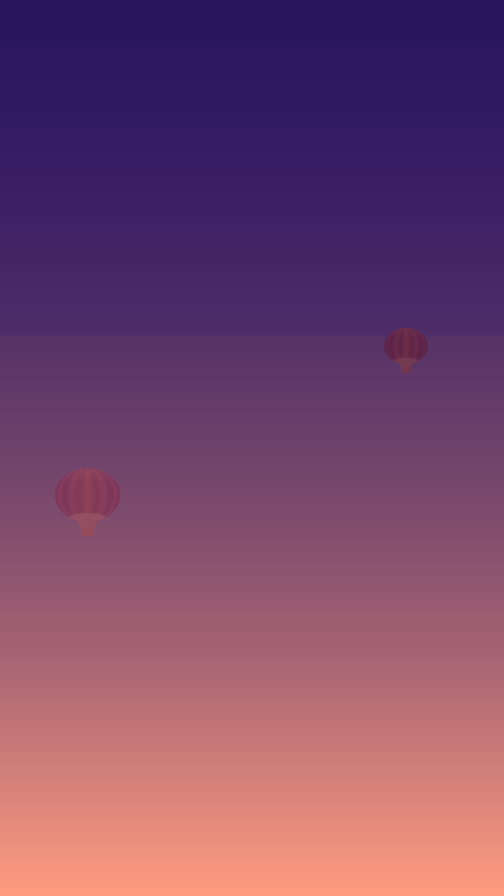
Give the GLSL for this background, as a Shadertoy shader.

```glsl
#define NEAR_BALLOON vec3(0.0977, 0.4475, 0.0365)
#define FAR_BALLOON vec3(0.4531, 0.6140, 0.0243)
#define NEAR_CLOTH vec3(0.50, 0.22, 0.36)
#define FAR_CLOTH vec3(0.37, 0.14, 0.29)
#define SKIRT_TINT vec3(0.085, 0.09, 0.025)
#define RIB_DEPTH 0.018
#define GLOW_TINT vec3(0.035, 0.025, -0.015)

// Blend towards the next sky colour between two heights
vec3 skyStop(vec3 below, vec3 colour, float low, float high, float height) {
    return mix(below, colour, clamp((height - low) / (high - low), 0.0, 1.0));
}

// Peach horizon rising through mauve into indigo
vec3 skyColour(float height) {
    vec3 sky = vec3(1.0, 0.61, 0.50);
    sky = skyStop(sky, vec3(0.79, 0.48, 0.47), 0.0, 0.16, height);
    sky = skyStop(sky, vec3(0.65, 0.39, 0.45), 0.16, 0.27, height);
    sky = skyStop(sky, vec3(0.52, 0.31, 0.43), 0.27, 0.395, height);
    sky = skyStop(sky, vec3(0.43, 0.26, 0.42), 0.395, 0.50, height);
    sky = skyStop(sky, vec3(0.335, 0.195, 0.40), 0.50, 0.624, height);
    sky = skyStop(sky, vec3(0.305, 0.175, 0.41), 0.624, 0.628, height);
    sky = skyStop(sky, vec3(0.22, 0.115, 0.39), 0.628, 0.81, height);
    return skyStop(sky, vec3(0.165, 0.087, 0.375), 0.81, 0.96, height);
}

// Coverage of a shape from its signed distance
float cover(float dist, float edge) {
    return 1.0 - smoothstep(-edge, edge, dist);
}

float ellipse(vec2 p, vec2 radius) {
    return (length(p / radius) - 1.0) * min(radius.x, radius.y);
}

// Place holds the centre and the radius
vec3 drawBalloon(vec3 colour, vec2 point, vec3 place, vec3 cloth) {
    vec2 p = (point - place.xy) / place.z;
    float edge = 0.75 / (iResolution.y * place.z);

    // Envelope with vertical ribs and a warm centre
    float envelope = cover(ellipse(p, vec2(1.0, 0.82)), edge);
    float bulge = sqrt(max(1.0 - p.y * p.y / 0.68, 0.05));
    float ribs = cos(18.0 * asin(clamp(p.x / bulge, -1.0, 1.0)) * 0.667);
    vec3 fabric = cloth + RIB_DEPTH * ribs * vec3(1.0, 0.7, 0.5);
    fabric += GLOW_TINT * exp(-4.0 * p.x * p.x);
    fabric += 0.02 * smoothstep(0.3, 0.82, p.y);
    colour = mix(colour, fabric, envelope);

    // Flared skirt narrowing down to the basket
    float rim = ellipse(p - vec2(0.0, -0.68), vec2(0.54, 0.13));
    float flare = mix(0.20, 0.30, smoothstep(-1.1, -0.72, p.y));
    float basket = max(abs(p.x) - flare, abs(p.y + 0.96) - 0.28);
    vec3 skirt = cloth + SKIRT_TINT;
    skirt -= vec3(0.0, 0.02, 0.03) * smoothstep(-0.85, -1.15, p.y);
    return mix(colour, skirt, cover(min(rim, basket), edge));
}

void mainImage(out vec4 fragColor, in vec2 fragCoord) {
    vec2 uv = fragCoord / iResolution.xy;
    float aspect = 0.5625;
    vec2 point = vec2(uv.x * aspect, uv.y);
    vec3 colour = skyColour(uv.y);
    colour = drawBalloon(colour, point, FAR_BALLOON, FAR_CLOTH);
    colour = drawBalloon(colour, point, NEAR_BALLOON, NEAR_CLOTH);
    fragColor = vec4(colour, 1.0);
}
```
